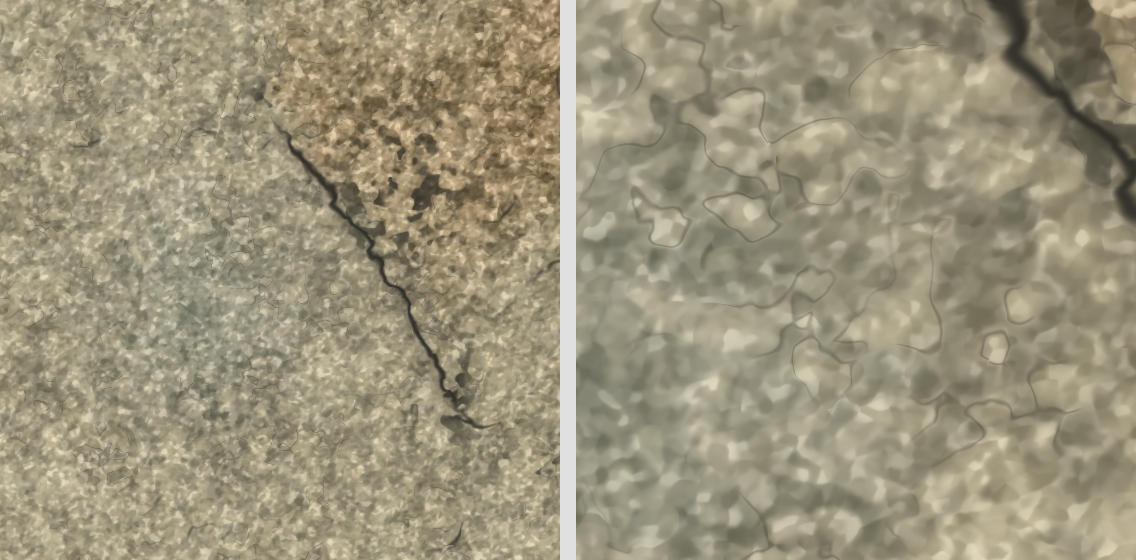
Left, the full canvas; right, a detail of the centre.
Write a Shadertoy shader that draws this texture.

```glsl
// Weathered sandstone face: flaky grain, a tan stain and one diagonal crack.

#define STONE vec3(0.635, 0.602, 0.497)
#define TAN vec3(0.638, 0.553, 0.422)
#define COOL vec3(0.600, 0.592, 0.512)
#define SHADOW vec3(0.180, 0.175, 0.150)
#define GRAIN_SCALE 80.0
#define GRAIN_CONTRAST 0.40
#define CRACK_WIDTH 0.0062
#define SCRATCH_SCALE 7.0
#define SCRATCH_SHARE 0.42

vec3 hash3(vec2 p) {
    vec3 q = fract(p.xyx * vec3(0.1031, 0.1030, 0.0973));
    q += dot(q, q.yxz + 33.33);
    return fract((q.xxy + q.yzz) * q.zyx);
}

mat2 rotation(float angle) {
    float c = cos(angle), s = sin(angle);
    return mat2(c, -s, s, c);
}

// Soft cellular noise: each cell is a stretched, turned flake of random tone.
float flakes(vec2 p) {
    vec2 cell = floor(p);
    float tone = 0.0, total = 0.0;
    for (int j = -1; j <= 1; j++)
    for (int i = -1; i <= 1; i++) {
        vec2 id = cell + vec2(i, j);
        vec3 h = hash3(id + 57.0);
        vec2 d = rotation(0.5 + 2.4 * (h.z - 0.5)) * (p - id - h.xy);
        d *= vec2(0.82, 1.4);
        float weight = exp(-4.5 * dot(d, d));
        tone += weight * (hash3(id + 211.0).x - 0.5);
        total += weight;
    }
    return tone / max(total, 1e-4);
}

// Short bent hairlines scattered one per cell.
float scratches(vec2 p) {
    vec2 cell = floor(p);
    float ink = 0.0;
    for (int j = -1; j <= 1; j++)
    for (int i = -1; i <= 1; i++) {
        vec2 id = cell + vec2(i, j);
        vec3 h = hash3(id + 19.0), k = hash3(id + 83.0);
        vec2 d = rotation(0.75 + 2.2 * (k.x - 0.5)) * (p - id - h.xy);
        float reach = mix(0.14, 0.40, k.y);
        float along = d.x / reach;
        float bend = (k.z - 0.5) * 2.2 * d.x * d.x / reach;
        float taper = 1.0 - smoothstep(0.3, 1.0, abs(along));
        float line = 1.0 - smoothstep(0.0, 0.04, abs(d.y - bend));
        ink = max(ink, line * taper * step(h.z, SCRATCH_SHARE) * mix(0.45, 0.9, k.y));
    }
    return ink;
}

// Soft round region with falloff radius given per axis.
float region(vec2 p, vec2 center, vec2 radius) {
    vec2 d = (p - center) / radius;
    return exp(-dot(d, d));
}

// Horizontal centre of the crack at height y.
float crackCenter(float y) {
    float t = max((0.77 - y) / 0.5, -0.12);
    float bow = 0.026 * sin(3.1416 * clamp(t, 0.0, 1.0));
    return 0.50 + 0.32 * t + bow + 0.004 * sin(y * 58.0) + 0.002 * sin(y * 133.0 + 1.0);
}

void mainImage(out vec4 fragColor, in vec2 fragCoord) {
    vec2 uv = fragCoord / iResolution.y;

    // Noise layers from broad mottling to fine grain
    float broad = flakes(uv * 5.0);
    float medium = flakes(uv * 17.0 + 9.0);
    float coarse = flakes(uv * 38.0 + 3.0);
    vec2 warp = 0.008 * vec2(medium, coarse);
    float grain = flakes((uv + warp) * GRAIN_SCALE);
    float fine = flakes((uv - warp) * GRAIN_SCALE * 1.8 + 31.0);

    // Crack geometry
    float t = (0.77 - uv.y) / 0.5;
    float side = (uv.x - crackCenter(uv.y)) * 0.84 + 0.012 * coarse + 0.005 * grain;
    float extent = smoothstep(-0.08, 0.08, t) * (1.0 - smoothstep(0.90, 1.15, t));

    // Base colours: tan beyond the crack, cool patch at the left
    float stain = smoothstep(-0.02, 0.06, side + 0.05 * medium);
    stain *= smoothstep(0.20, 0.75, uv.y + 0.2 * broad);
    stain *= 1.0 - 0.6 * smoothstep(0.84, 1.0, uv.y) * (1.0 - smoothstep(0.75, 0.95, uv.x));
    stain *= 1.0 - 0.7 * region(uv, vec2(1.0, 0.50), vec2(0.10, 0.14));
    float cool = region(uv, vec2(0.35, 0.44), vec2(0.19, 0.22));
    vec3 color = mix(STONE, COOL, 0.9 * cool);
    color = mix(color, TAN, clamp(stain * (0.9 + 0.5 * broad), 0.0, 1.0));
    color -= 0.07 * region(uv, vec2(1.02, 0.88), vec2(0.18, 0.24));

    // Grain tone and slight warm and cool flecks
    float tone = 0.50 * grain + 0.40 * fine + 0.27 * coarse + 0.17 * medium + 0.13 * broad;
    color += GRAIN_CONTRAST * tone * (1.0 + 0.3 * stain);
    color += 0.035 * (coarse + grain) * vec3(0.5, 0.0, -0.6);
    color += 0.05 * smoothstep(0.18, 0.45, fine + 0.4 * grain);

    // Thin wandering veins in the hollows of the stone
    float vein = 1.0 - smoothstep(0.0, 0.07, abs(coarse + 0.35 * grain));
    color = mix(color, SHADOW, 0.28 * vein * smoothstep(0.03, 0.25, -medium));

    // Pitted areas around the crack and its ends
    float pitted = region(uv, vec2(0.72, 0.66), vec2(0.12, 0.14));
    pitted += 1.2 * region(uv, vec2(0.80, 0.31), vec2(0.045, 0.08));
    pitted += 0.8 * region(uv, vec2(0.96, 0.17), vec2(0.06, 0.035));
    pitted += 1.2 * region(uv, vec2(0.475, 0.83), vec2(0.025, 0.025));
    pitted += 0.4 * region(uv, vec2(0.41, 0.25), vec2(0.07, 0.05));
    float pits = smoothstep(0.05, 0.28, -0.75 * coarse - 0.6 * grain - 0.2 * medium);
    color = mix(color, SHADOW, 0.75 * pits * min(pitted, 1.0));

    // Hairlines, crack shade, crack core and the ledge at its foot
    float hair = scratches((uv + 0.02 * vec2(medium, coarse)) * SCRATCH_SCALE);
    color = mix(color, SHADOW, 0.75 * hair * clamp(0.7 - 1.5 * coarse, 0.2, 1.0));
    color = mix(color, SHADOW, 0.38 * extent * exp(-abs(side + 0.004) * 65.0));
    float width = CRACK_WIDTH * (0.9 + 1.3 * medium) * extent;
    float core = 1.0 - smoothstep(0.1 * width, width + 0.003, abs(side));
    color = mix(color, SHADOW, 0.92 * core * extent);
    float ledge = abs(uv.y - 0.246 + 1.5 * (uv.x - 0.84) * (uv.x - 0.84) + 0.02 * coarse);
    float ledgeSpan = 1.0 - smoothstep(0.01, 0.065, abs(uv.x - 0.845));
    color = mix(color, SHADOW, 0.8 * ledgeSpan * (1.0 - smoothstep(0.0, 0.008, ledge)));

    fragColor = vec4(clamp(color, 0.0, 1.0), 1.0);
}
```
